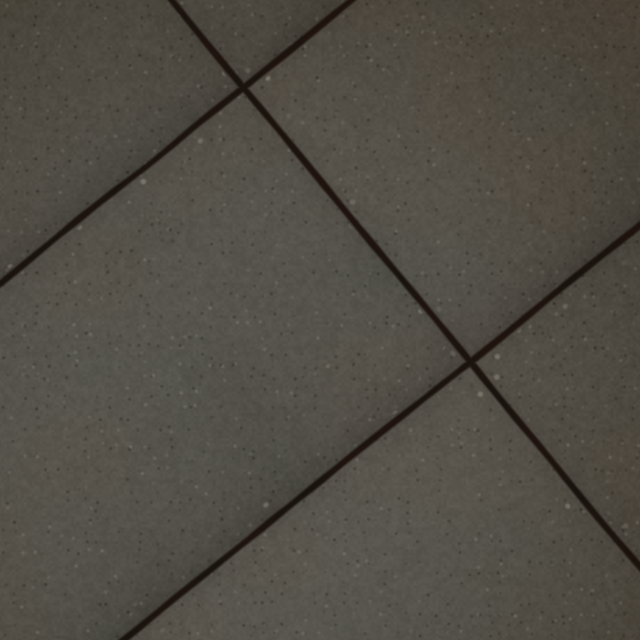
This texture is drawn by a WebGL 1 fragment shader. Its source:

```glsl
precision highp float;
// Dim stone floor: large rectangular slabs on a turned grid with thin dark joints.
// Joints are distances to repeated lines; the stone is layered value noise with
// a soft light falloff, dirt beside the joints, dark pits and pale chips.

uniform vec2 u_resolution;

#define CORNER vec2(0.3815, 0.8633)      // a point where joints cross
#define ACROSS vec2(0.772, 0.636)        // normal of the long joints
#define DOWN vec2(0.626, -0.780)         // normal of the cross joints
#define SLAB vec2(1.25, 0.555)           // slab size along both normals
#define JOINT_HALF 0.0050
#define JOINT_SOFT 0.0022
#define GRAIN 0.050
#define STONE_GREY vec3(0.343, 0.332, 0.302)
#define STONE_BROWN vec3(0.268, 0.240, 0.200)
#define JOINT_COLOR vec3(0.085, 0.065, 0.042)
#define CHIP_COLOR vec3(0.52, 0.51, 0.46)

float hash(vec2 p) {
  vec3 q = fract(vec3(p.xyx) * 0.1031);
  q += dot(q, q.yzx + 33.33);
  return fract((q.x + q.y) * q.z);
}

float noise(vec2 p) {
  vec2 i = floor(p), f = fract(p);
  f = f * f * (3.0 - 2.0 * f);
  return mix(mix(hash(i), hash(i + vec2(1.0, 0.0)), f.x),
             mix(hash(i + vec2(0.0, 1.0)), hash(i + vec2(1.0, 1.0)), f.x), f.y);
}

float fbm(vec2 p) {
  float sum = 0.0, amp = 0.5;
  for (int i = 0; i < 4; i++) {
    sum += amp * noise(p);
    p = mat2(1.6, 1.2, -1.2, 1.6) * p + 17.3;
    amp *= 0.5;
  }
  return sum;
}

// Soft dots, at most one per cell, present in the given share of cells.
float specks(vec2 p, float cells, float share, float radius) {
  vec2 cell = floor(p * cells);
  vec2 center = 0.25 + 0.5 * vec2(hash(cell + 11.7), hash(cell + 47.1));
  float dist = length(fract(p * cells) - center) / cells;
  float strength = 0.35 + 0.65 * hash(cell + 83.9);
  return step(hash(cell), share) * strength * (1.0 - smoothstep(0.2 * radius, radius, dist));
}

void main() {
  vec2 uv = gl_FragCoord.xy / u_resolution;
  float pixel = 1.0 / min(u_resolution.x, u_resolution.y);

  // Slab grid, with slightly uneven joints
  vec2 grid = vec2(dot(uv - CORNER, ACROSS), dot(uv - CORNER, DOWN));
  grid += 0.003 * (vec2(noise(uv * 9.0), noise(uv * 9.0 + 31.0)) - 0.5);
  vec2 slab = floor(grid / SLAB);
  vec2 inside = fract(grid / SLAB) * SLAB;
  vec2 edge = min(inside, SLAB - inside);
  float jointDist = min(edge.x, edge.y);

  // Stone tone: light falloff, per-slab shift and cloudy stains
  float falloff = smoothstep(0.25, 1.0, distance(uv, vec2(0.36, 0.36)));
  float cloud = fbm(uv * 5.0 + slab * 7.0) - 0.47;
  vec3 color = mix(STONE_GREY, STONE_BROWN, clamp(falloff + 0.5 * cloud, 0.0, 1.0));
  color += 0.016 * (hash(slab + 5.3) - 0.5) + 0.05 * cloud;
  color += vec3(0.012, -0.002, -0.008) * (noise(uv * 7.0 + 60.0) - 0.5);

  // Dirt beside the joints, wider on the lower rim of each slab
  float rim = exp(-(SLAB.y - inside.y) / 0.055);
  color *= 1.0 - 0.13 * rim - 0.09 * exp(-jointDist / 0.022);

  // Grain, pits and pale flecks
  float grain = 0.6 * noise(uv * 230.0) + 0.4 * noise(uv * 105.0 + 9.0) - 0.5;
  color += GRAIN * grain;
  color *= 1.0 - 0.22 * specks(uv, 62.0, 0.30, 0.0042);
  color += 0.07 * specks(uv + 3.1, 48.0, 0.24, 0.0045);

  // Joints
  float halfWidth = JOINT_HALF * (0.88 + 0.24 * noise(uv * 24.0 + 4.0));
  float soft = JOINT_SOFT + 0.5 * pixel;
  float joint = 1.0 - smoothstep(halfWidth - soft, halfWidth + soft, jointDist);
  vec3 jointTone = JOINT_COLOR + vec3(0.035, 0.0, 0.004) * noise(uv * 18.0 + 20.0);
  color = mix(color, jointTone, 0.96 * joint);

  // Bright chips along the joints, denser where they cross
  float nearJoint = smoothstep(0.007, 0.012, jointDist) * (1.0 - smoothstep(0.024, 0.036, jointDist));
  float crossing = 1.0 - smoothstep(0.03, 0.09, length(edge));
  float chips = specks(uv + 1.7, 30.0, mix(0.16, 0.65, crossing), 0.0068);
  color = mix(color, CHIP_COLOR, 0.8 * chips * nearJoint);

  gl_FragColor = vec4(color, 1.0);
}
```
